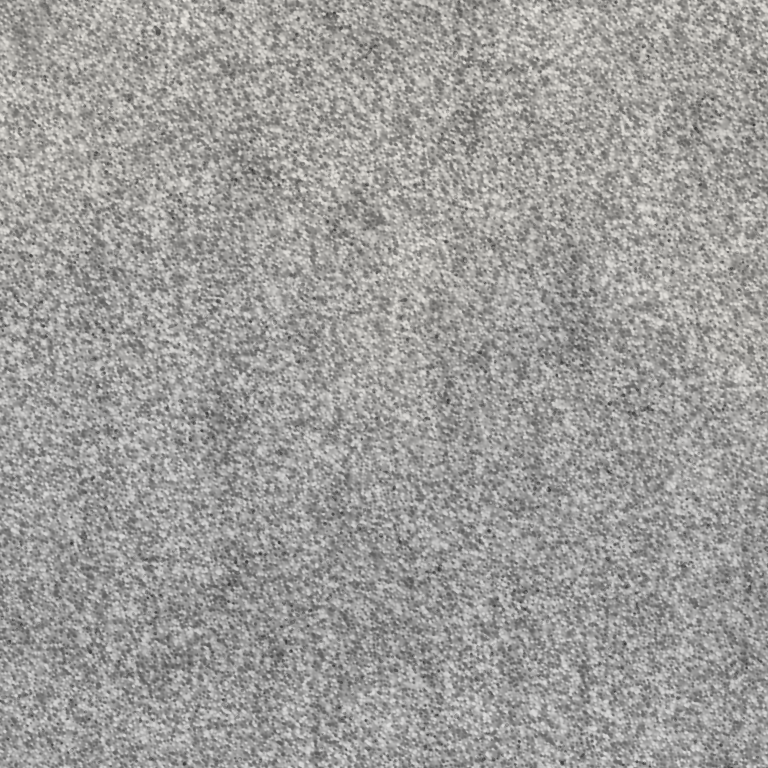
Give the GLSL for this texture, as a Shadertoy shader.

```glsl
float hash(vec2 cell) {
    vec3 q = fract(vec3(cell.xyx) * vec3(0.1031, 0.1030, 0.0973));
    q += dot(q, q.yzx + 33.33);
    return fract((q.x + q.y) * q.z);
}

float noise(vec2 p) {
    vec2 cell = floor(p), f = fract(p);
    f = f * f * (3.0 - 2.0 * f);
    return mix(mix(hash(cell), hash(cell + vec2(1, 0)), f.x),
               mix(hash(cell + vec2(0, 1)), hash(cell + vec2(1, 1)), f.x), f.y);
}

float fbm(vec2 p) {
    float sum = 0.0, weight = 0.5;
    for (int i = 0; i < 5; i++) {
        sum += weight * noise(p);
        p = mat2(1.6, 1.2, -1.2, 1.6) * p + 17.3;
        weight *= 0.5;
    }
    return sum / 0.97;
}

// Round bumps and dents scattered one per cell
float grit(vec2 p) {
    vec2 cell = floor(p);
    float sum = 0.0;
    for (int y = -1; y <= 1; y++)
    for (int x = -1; x <= 1; x++) {
        vec2 c = cell + vec2(x, y);
        vec2 d = c + vec2(hash(c + 19.7), hash(c + 71.3)) - p;
        sum += (2.0 * hash(c + 133.1) - 1.0) * exp(-5.0 * dot(d, d));
    }
    return sum;
}

float relief(vec2 p) {
    return 0.66 * grit(p * 235.0)
         + 0.50 * grit(p * 140.0 + 400.0)
         + 0.22 * grit(p * 75.0 + 800.0);
}

void mainImage(out vec4 fragColor, in vec2 fragCoord) {
    vec2 uv = fragCoord / iResolution.y;

    // Crisp grain, lit softly from the upper right
    float height = relief(uv);
    float slope = height - relief(uv + vec2(0.0008, 0.0010));
    float roughness = mix(0.8, 1.2, fbm(uv * 5.0 + 60.0));
    float grain = 0.23 * tanh((1.6 * height + 1.5 * slope) * roughness);

    // Small dark pits, gathered in patches
    float pits = smoothstep(0.35, 0.7, grit(uv * 165.0 + 200.0));
    pits *= smoothstep(0.3, 0.7, noise(uv * 30.0 + 11.0));

    // Broad weathering, running stains and faint creases
    vec2 warped = uv + 0.02 * vec2(fbm(uv * 9.0), fbm(uv * 9.0 + 30.0));
    float clouds = fbm(uv * vec2(4.0, 5.0) + 7.0) - 0.5;
    float mottling = fbm(uv * 18.0 + 25.0) - 0.5;
    float runs = mix(noise(warped * vec2(30.0, 3.0) + 50.0),
                     noise(warped * vec2(75.0, 7.0) + 90.0), 0.45) - 0.5;
    float stains = smoothstep(0.72, 0.98, noise(warped * vec2(48.0, 7.0) + 80.0));
    float creases = smoothstep(0.80, 1.0, noise(warped * vec2(6.0, 38.0) + 120.0));

    float tone = 0.615 + 0.035 * uv.y + 0.02 * (0.5 - uv.x);
    tone += 0.12 * clouds + 0.05 * mottling + 0.06 * runs;
    tone -= 0.06 * stains + 0.03 * creases + 0.16 * pits;
    tone += grain;

    // Neutral grey below, slightly warmer above
    float warmth = smoothstep(0.2, 0.9, uv.y + 0.6 * clouds);
    vec3 tint = mix(vec3(1.002, 1.0, 0.996), vec3(1.012, 1.0, 0.975), warmth);
    fragColor = vec4(clamp(tone * tint, 0.0, 1.0), 1.0);
}
```
